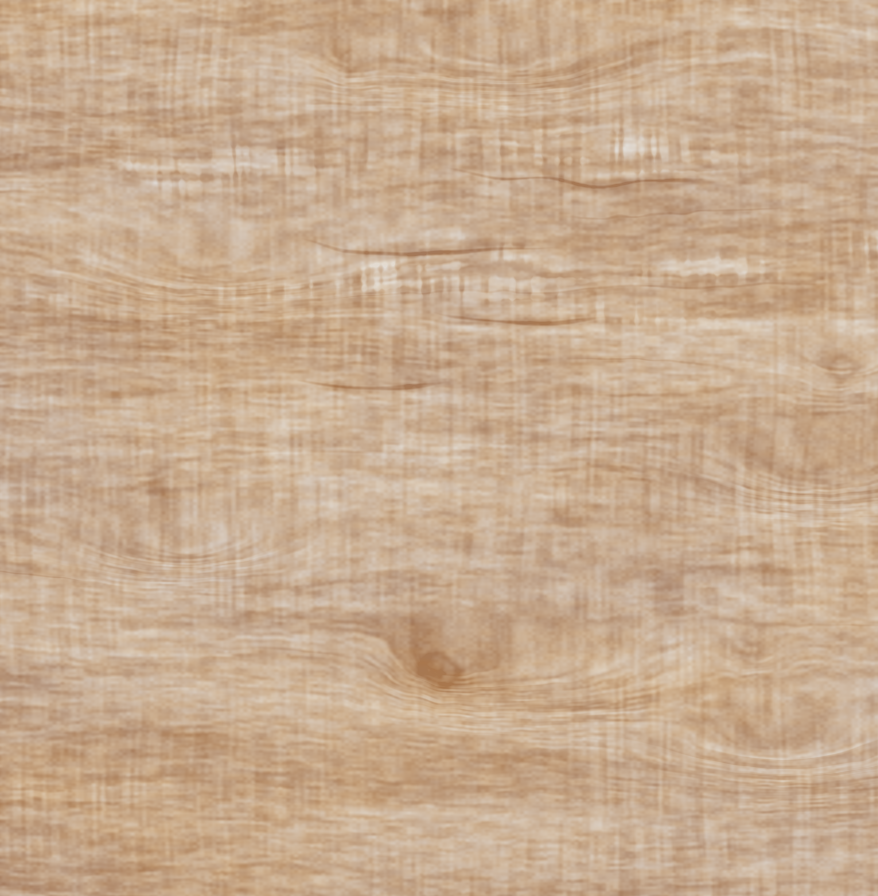
Give the GLSL for this texture, as a Shadertoy shader.

```glsl
// Pale oak board with horizontal grain, cathedral ovals, knots, cracks and saw marks.
// A height field bent by soft bumps gives the grain lines; stretched noise along it
// sets one tone value, which a three-colour ramp turns into wood.

float hash(vec2 p) {
    return fract(sin(dot(p, vec2(12.9898, 78.233))) * 43758.5);
}

float noise(vec2 p) {
    vec2 i = floor(p), f = fract(p);
    f = f * f * (3.0 - 2.0 * f);
    return mix(mix(hash(i), hash(i + vec2(1, 0)), f.x),
               mix(hash(i + vec2(0, 1)), hash(i + vec2(1, 1)), f.x), f.y);
}

float fbm(vec2 p) {
    float sum = 0.0, amp = 0.53;
    for (int i = 0; i < 4; i++) {
        sum += amp * noise(p);
        p = p * 2.03 + 17.3;
        amp *= 0.5;
    }
    return sum;
}

// Soft elliptical bump: 1 in the centre, fading with the given radii
float bump(vec2 d, vec2 radius) {
    d /= radius;
    return exp(-dot(d, d));
}

void mainImage(out vec4 fragColor, in vec2 fragCoord) {
    vec2 p = fragCoord / iResolution.y;

    // Grain height, gently wavy with small teeth
    float grain = p.y + 0.05 * (fbm(p * vec2(1.6, 4.0)) - 0.5)
                + 0.007 * noise(p * vec2(10.0, 22.0))
                + 0.003 * noise(p * vec2(55.0, 80.0));

    // Cathedral ovals
    float figure = 0.0;
    for (int i = 0; i < 6; i++) {
        float k = float(i);
        vec2 centre = vec2(fract(0.2 + 0.68 * k), fract(0.39 + 0.77 * k));
        float b = bump(p - centre, vec2(0.13, 0.04) * (0.75 + 0.5 * hash(vec2(k, 3.0))));
        grain += 0.055 * b;
        figure += b;
    }

    // Knots bend the grain and darken it in rings
    float knotShade = 0.0;
    for (int i = 0; i < 4; i++) {
        float k = float(i);
        vec2 d = p - vec2(fract(0.49 + 0.45 * k), fract(0.25 + 0.34 * k));
        float size = 0.017 / (1.0 + 0.25 * k);
        d += size * 0.7 * (vec2(noise(p * 45.0), noise(p * 45.0 + 31.0)) - 0.5);
        float r = length(d * vec2(0.9, 1.0)) / size;
        grain += 2.0 * size * bump(d, size * vec2(3.5, 2.4));
        float ring = exp(-12.0 * (r - 0.95) * (r - 0.95));
        float fade = 1.0 / (1.0 + 0.5 * k);
        knotShade += fade * (0.2 * bump(d, size * vec2(2.8, 1.9)) + 0.22 * ring
                   + 0.22 * exp(-r * r * 2.5) * noise(p * vec2(160.0, 110.0)));
    }

    // Grain tones, from broad bands to pores
    float tone = 0.51;
    tone += 0.42 * (fbm(vec2(p.x * 2.5, grain * 13.0)) - 0.5);
    tone += 0.24 * (noise(vec2(p.x * 6.0, grain * 85.0)) - 0.5);
    tone += 0.30 * (noise(vec2(p.x * 48.0, grain * 230.0)) - 0.5);
    tone += 0.14 * (noise(p * vec2(230.0, 290.0)) - 0.5);
    float ringLine = noise(vec2(p.x * 2.0, grain * 130.0));
    tone += 0.22 * min(figure, 1.0) * (smoothstep(0.45, 0.8, ringLine) - 0.35);

    // Long thin brown veins
    float vein = abs(noise(vec2(p.x * 3.0, grain * 24.0 + 9.0)) - 0.5);
    tone -= 0.13 * (1.0 - smoothstep(0.0, 0.06, vein))
          * smoothstep(0.45, 0.7, noise(p * vec2(4.0, 12.0)));

    // Vertical saw marks in patches
    float sawPatch = smoothstep(0.3, 0.65, fbm(p * vec2(4.0, 8.0) + 40.0));
    float saw = noise(vec2(p.x * 210.0 + 2.0 * noise(p * 9.0), p.y * 18.0)) - 0.5;
    tone += (0.07 + 0.16 * sawPatch) * saw;

    // Scraped pale patches across the upper boards
    float band = smoothstep(0.58, 0.68, p.y) * (1.0 - smoothstep(0.8, 0.9, p.y));
    float scrape = smoothstep(0.46, 0.68, fbm(vec2(p.x * 4.0, grain * 17.0) + 7.0));
    float streak = noise(vec2(p.x * 14.0, grain * 120.0)) + 0.7 * saw;
    tone += (0.1 + 0.9 * band) * scrape * 0.3 * (smoothstep(0.3, 0.8, streak) - 0.15);

    // Cracks: tapered dark curves with a brown shadow and a pale flank
    float crack = 0.0;
    for (int i = 0; i < 4; i++) {
        float k = float(i);
        vec2 d = p - vec2(0.4 + 0.27 * fract(0.05 + 0.62 * k), 0.565 + 0.077 * k);
        float u = d.x / (0.09 + 0.07 * hash(vec2(k, 8.0)));
        float taper = smoothstep(0.0, 0.7, 1.0 - u * u);
        float e = d.y + 0.09 * (hash(vec2(k, 5.0)) - 0.3) * d.x - 0.009 * u * u
                + 0.009 * (noise(vec2(p.x * 18.0, k * 7.0)) - 0.5);
        float width = 0.0028 * taper * noise(vec2(p.x * 22.0, k + 0.5));
        crack += taper * (0.3 * (1.0 - smoothstep(-0.001, 0.002, abs(e) - width))
               + 0.14 * exp(-e * e / 0.00006));
        float flank = (e + 0.011) / 0.007;
        tone += 0.3 * taper * exp(-flank * flank) * noise(vec2(p.x * 16.0, grain * 130.0));
    }
    tone = clamp(tone - knotShade - crack, 0.0, 1.0);

    // Colour ramp with slow drift between greyish and orange wood
    vec3 brown = vec3(0.65, 0.47, 0.33);
    vec3 tan_ = vec3(0.794, 0.682, 0.568);
    vec3 cream = vec3(0.89, 0.86, 0.82);
    vec3 wood = mix(brown, tan_, min(tone * 2.0, 1.0));
    wood = mix(wood, cream, max(tone * 2.0 - 1.0, 0.0));
    float warmth = fbm(p * vec2(4.0, 9.0) + 80.0) + 0.5 * noise(p * vec2(70.0, 150.0)) - 0.75;
    wood += warmth * vec3(0.03, -0.005, -0.07);
    fragColor = vec4(wood, 1.0);
}
```
